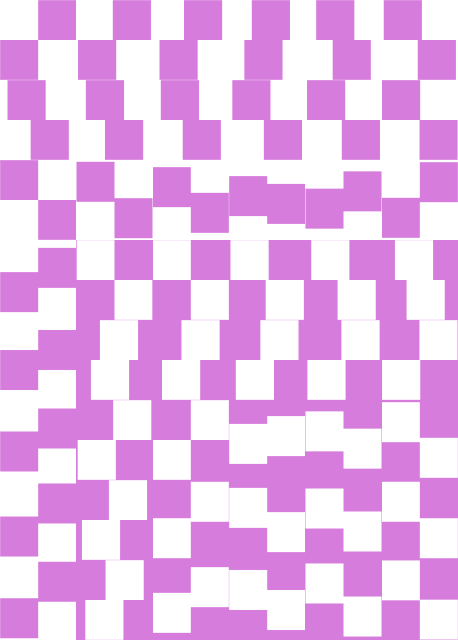
A WebGL 1 fragment shader for this pattern:

```glsl
precision highp float;
uniform vec2 u_resolution;

// Bouncing ease from 0 to 1.
float bounceOut(float t) {
  float u = 2.75 * t;
  if (u < 1.0) return u * u;
  if (u < 2.0) return (u - 1.5) * (u - 1.5) + 0.75;
  if (u < 2.5) return (u - 2.25) * (u - 2.25) + 0.9375;
  return (u - 2.625) * (u - 2.625) + 0.984375;
}

// Coverage of a one-cell span starting at start.
float span(float p, float start, float pixelsPerCell) {
  return clamp((0.5 - abs(p - start - 0.5)) * pixelsPerCell + 0.5, 0.0, 1.0);
}

void main() {
  vec2 uv = gl_FragCoord.xy / u_resolution;
  vec2 grid = vec2(uv.x, 1.0 - uv.y) * vec2(6.0, 8.0);
  vec2 block = floor(grid);
  vec2 cell = 2.0 * fract(grid);
  vec2 pixelsPerCell = u_resolution / vec2(12.0, 16.0);

  // Nested zones, each with its own run of animation frames.
  float frame;
  float delay = 0.0;
  float frameCount = 13.0;
  bool vertical = false;
  bool inverted = false;
  bool leadForward = false;
  if (block.y < 2.0) {
    frame = block.x + 6.0 * block.y;
  } else if (block.y < 3.0 || block.x < 1.0) {
    frame = block.y < 3.0 ? block.x : block.y + 3.0;
    vertical = true;
    leadForward = true;
  } else if (block.y < 5.0 || block.x < 2.0) {
    if (block.y < 4.0) frame = block.x - 1.0;
    else if (block.x < 2.0) frame = block.y + 1.0;
    else frame = block.x + 7.0;
    delay = 1.0;
    frameCount = 14.0;
    inverted = true;
    leadForward = true;
  } else {
    if (block.x < 3.0) frame = block.y - 5.0;
    else if (block.y < 6.0) frame = block.x;
    else frame = 2.0 * block.x + block.y - 6.0;
    vertical = true;
    inverted = true;
  }
  float time = (max(frame - delay, 0.0) + max(frame - 10.0, 0.0)) / frameCount;
  float slide = bounceOut(time);
  if (!leadForward) slide = 1.0 - slide;

  // Two squares slide in opposite directions along neighbouring lanes.
  vec2 p = vertical ? cell.yx : cell;
  vec2 scale = vertical ? pixelsPerCell.yx : pixelsPerCell;
  float secondLane = clamp((p.y - 1.0) * scale.y + 0.5, 0.0, 1.0);
  float square = mix(span(p.x, slide, scale.x),
                     span(p.x, 1.0 - slide, scale.x), secondLane);

  // Soft hairline seams around each block.
  vec2 border = min(cell, 2.0 - cell) * pixelsPerCell;
  square *= clamp(min(border.x, border.y) + 0.34, 0.0, 1.0);

  float ink = inverted ? 1.0 - square : square;
  gl_FragColor = vec4(mix(vec3(1.0), vec3(0.84, 0.485, 0.867), ink), 1.0);
}
```
